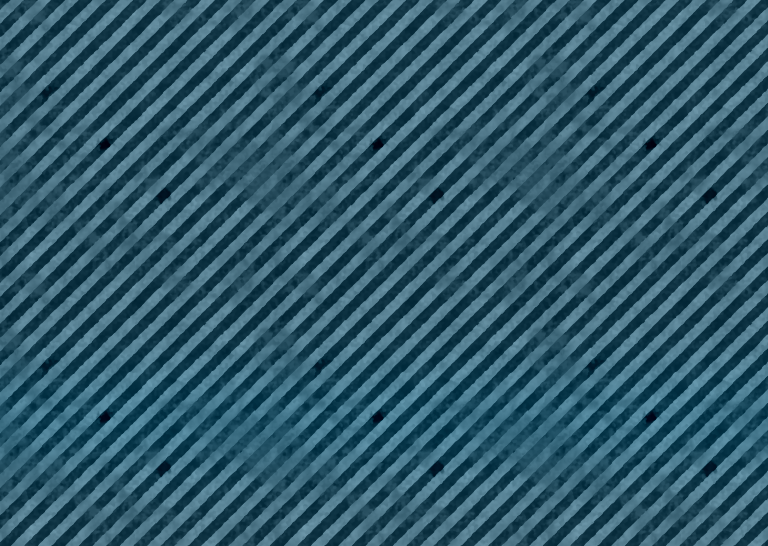
This pattern is drawn by a WebGL 1 fragment shader. Its source:

```glsl
precision highp float;
// Worn diagonal stripes in slate blue: a square grunge tile, two high, ten stripes per tile.

uniform vec2 u_resolution;

const float TILES_DOWN = 2.0;
const float STRIPES_PER_TILE = 10.0;
const float DARK_PHASE = 0.13;
const vec3 INK = vec3(0.02, 0.16, 0.22);
const vec3 CHALK = vec3(0.39, 0.55, 0.62);

float hash(vec2 cell, float seed) {
  vec3 h = fract(vec3(cell.xyx) * vec3(0.1031, 0.1030, 0.0973) + seed * 0.137);
  h += dot(h, h.yzx + 33.33);
  return fract((h.x + h.y) * h.z);
}

// Soft cellular noise, periodic over the unit tile; centred on zero.
float cells(vec2 tile, float count, float seed) {
  vec2 p = tile * count;
  vec2 base = floor(p);
  float total = 0.0;
  float weights = 0.0;
  for (int j = -1; j <= 1; j++) {
    for (int i = -1; i <= 1; i++) {
      vec2 cell = base + vec2(float(i), float(j));
      vec2 id = mod(cell, count);
      vec2 jitter = vec2(hash(id, seed), hash(id, seed + 1.0));
      vec2 away = cell + jitter - p;
      float w = exp(-5.0 * dot(away, away));
      total += w * hash(id, seed + 2.0);
      weights += w;
    }
  }
  return total / weights - 0.5;
}

// Four octaves of cellular noise.
float clouds(vec2 tile, float count, float seed) {
  float sum = 0.0;
  float gain = 0.5;
  for (int k = 0; k < 4; k++) {
    sum += gain * cells(tile, count, seed);
    count *= 2.0;
    gain *= 0.7;
    seed += 5.0;
  }
  return sum;
}

// 0 on dark stripes, 1 on light ones.
float stripes(float across, float softness) {
  float d = abs(fract(across - DARK_PHASE + 0.5) - 0.5);
  return smoothstep(0.25 - softness, 0.25 + softness, d);
}

// Three small dark stains in a diagonal row on each tile.
float stains(vec2 tile, float roughness) {
  float ink = 0.0;
  for (int k = 0; k < 3; k++) {
    float n = float(k);
    vec2 away = tile - vec2(0.172, 0.663) - n * vec2(0.2125, -0.192);
    vec2 axes = vec2(away.x + away.y, away.x - away.y) * 0.7071;
    float r = length(axes * vec2(0.7, 1.0)) + 0.02 * roughness;
    float strength = 1.0 - 0.4 * abs(n - 1.0);
    ink = max(ink, strength * (1.0 - smoothstep(0.008, 0.028, r)));
  }
  return ink;
}

void main() {
  vec2 p = gl_FragCoord.xy / u_resolution.y;
  vec2 tile = fract(p * TILES_DOWN);
  float frequency = TILES_DOWN * STRIPES_PER_TILE;

  // Wear: broad patches, mottling and fine grain
  float patches = clouds(tile, 5.0, 1.0);
  float mottle = clouds(tile, 14.0, 31.0);
  float grain = cells(tile, 91.0, 61.0);
  float wear = smoothstep(-0.02, 0.32, patches + 0.45 * mottle + 0.15 * grain);

  // Stripes with slightly rough edges
  float across = (p.x - p.y) * frequency + 0.05 * grain;
  float light = stripes(across, 0.9 * frequency / u_resolution.y);

  // Wear brings the two tones closer together
  float darkTone = 0.08 + 0.24 * wear + 0.16 * mottle + 0.14 * grain;
  float lightTone = 0.92 - 0.34 * wear + 0.30 * mottle + 0.22 * grain;
  float tone = mix(darkTone, lightTone, light);
  tone -= 0.45 * stains(tile, mottle + grain);

  // Broad teal glow across the lower part, slight shade at mid height
  float glow = exp(-pow((p.y - 0.23) / 0.12, 2.0));
  float shade = exp(-pow((p.y - 0.5) / 0.12, 2.0));
  vec3 color = mix(INK, CHALK, tone - 0.03 * shade);
  color += glow * vec3(-0.03, 0.015, 0.03);

  gl_FragColor = vec4(clamp(color, 0.0, 1.0), 1.0);
}
```
